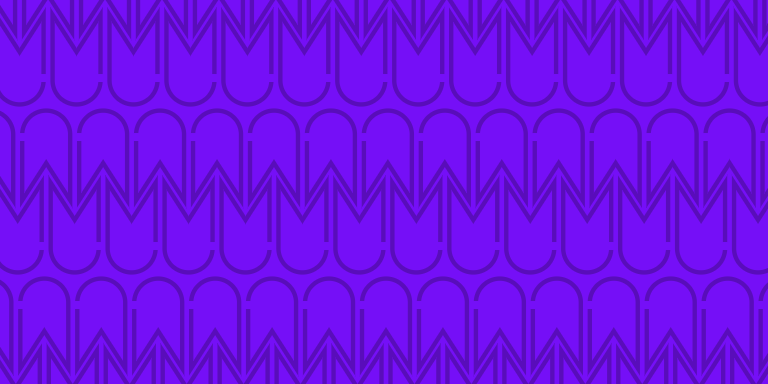
Reproduce this pattern procedurally as a Shadertoy shader.

```glsl
// Signed distance to the stroke of a notched arch, one unit per column
float archStroke(vec2 p) {
    float x = abs(p.x);
    // Straight sides below a semicircular cap
    float side = length(vec2(x, max(p.y - 1.0, 0.0))) - 0.421;
    // V-shaped notch; the max keeps its corners mitred
    float notch = (0.499 - 1.55 * x - p.y) / length(vec2(1.55, 1.0));
    float stroke = abs(max(side, notch)) - 0.0385;
    // Break in the left side, just under the cap
    float gap = max(abs(p.y - 0.957) - 0.07, p.x + 0.25);
    return max(stroke, -gap);
}

float wrapColumn(float x) {
    return fract(x + 0.5) - 0.5;
}

void mainImage(out vec4 fragColor, in vec2 fragCoord) {
    float pixel = 6.743 / iResolution.y;
    vec2 p = fragCoord * pixel - vec2(4.811, 3.38);

    // Each band drifts slightly sideways from the one below
    float band = floor(p.y / 2.95 + 0.5);
    p -= band * vec2(0.033, 2.95);

    // Upright arches interlock with half-turned ones, half a column apart
    float upright = archStroke(vec2(wrapColumn(p.x), p.y));
    float inverted = archStroke(vec2(wrapColumn(0.5 - p.x), -p.y));
    float line = clamp(0.5 - min(upright, inverted) / pixel, 0.0, 1.0);

    vec3 violet = vec3(0.46, 0.06, 0.97);
    vec3 indigo = vec3(0.35, 0.05, 0.73);
    fragColor = vec4(mix(violet, indigo, line), 1.0);
}
```
